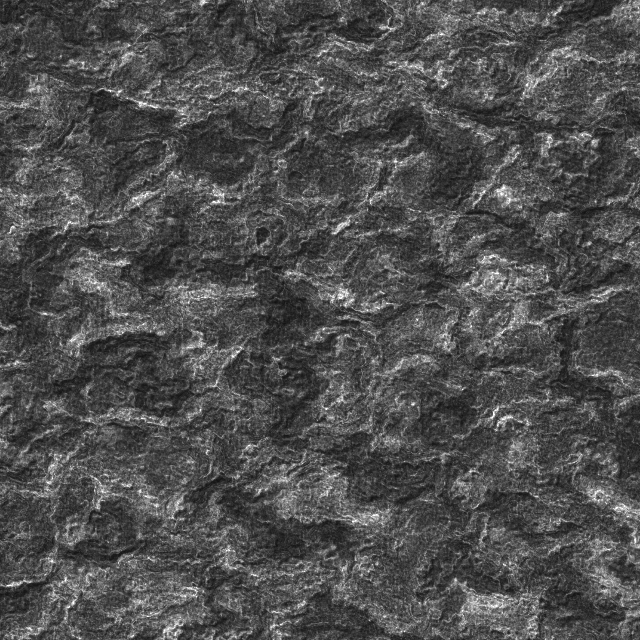
A three.js fragment shader for this texture:

```glsl
// Churning grey sea foam: ragged veins and crests around dark pools of water.
varying vec2 vUv;

#define STRETCH vec2(8.0, 11.0)
#define WARP 0.8
#define RAGGED 0.13
#define VEIN_SCALE 1.25
#define VEIN_GAIN 1.7
#define BODY_GAIN 0.44
#define CREST_GAIN 0.28
#define RELIEF_GAIN 1.9
#define GRAIN_GAIN 0.62
#define GRAIN_SCALE 240.0
#define LIGHT_STEP vec2(-0.0028, 0.0042)
#define WATER_TONE 0.163

float hash(vec2 p) {
  return fract(sin(dot(p, vec2(127.1, 311.7))) * 43758.5453);
}

// Dot product of a random unit gradient with the offset from its cell corner
float slope(vec2 corner, vec2 offset) {
  float angle = 6.2832 * hash(corner);
  return dot(vec2(cos(angle), sin(angle)), offset);
}

// Gradient noise, about -0.7 to 0.7
float noise(vec2 p) {
  vec2 i = floor(p);
  vec2 f = p - i;
  vec2 u = f * f * f * (f * (f * 6.0 - 15.0) + 10.0);
  vec2 e = vec2(1.0, 0.0);
  float low = mix(slope(i, f), slope(i + e, f - e), u.x);
  float high = mix(slope(i + e.yx, f - e.yx), slope(i + 1.0, f - 1.0), u.x);
  return mix(low, high, u.y);
}

float fbm(vec2 p, float gain) {
  float sum = 0.0;
  float amp = 1.0;
  for (int i = 0; i < 5; i++) {
    sum += amp * noise(p);
    p = p * 2.03 + vec2(17.3, 5.9);
    amp *= gain;
  }
  return sum;
}

// Sharp bright line along the zero level of the noise
float ridge(vec2 p) {
  return pow(max(1.0 - 1.4 * abs(noise(p)), 0.0), 4.0);
}

// Layered ridges, normalised to 0..1
float ridges(vec2 p) {
  float sum = 0.0;
  float total = 0.0;
  float amp = 1.0;
  for (int i = 0; i < 5; i++) {
    sum += amp * ridge(p);
    total += amp;
    p = p * 1.93 + vec2(4.7, 11.3);
    amp *= 0.7;
  }
  return sum / total;
}

// Stretched coordinates, torn by turbulence and frayed by fine jitter
vec2 flow(vec2 uv) {
  vec2 p = uv * STRETCH;
  vec2 turbulence = vec2(fbm(p + 3.17, 0.42), fbm(p + vec2(29.4, 13.8), 0.42));
  vec2 fray = vec2(noise(uv * 95.0), noise(uv * 95.0 + 51.7));
  return p + WARP * turbulence + RAGGED * fray;
}

// x: broad foam body, y: fine veins, z: height for the lighting
vec3 surface(vec2 p) {
  float body = fbm(p, 0.54);
  float veins = ridges(p * VEIN_SCALE + 7.3);
  return vec3(body, veins, 0.5 * body + 0.6 * veins);
}

void main() {
  vec2 p = flow(vUv);
  vec3 water = surface(p);
  float towardLight = surface(flow(vUv + LIGHT_STEP)).z;
  float relief = clamp(water.z - towardLight, -0.28, 0.22);
  float foam = smoothstep(-0.3, 0.3, water.x);

  // Broken rims of the pools and scattered smooth tendrils
  float breaks = smoothstep(-0.3, 0.3, noise(vUv * 24.0 + 3.9));
  float crest = exp(-14.0 * abs(water.x + 0.06)) * (0.3 + 1.4 * breaks);
  float patches = smoothstep(0.1, 0.4, noise(vUv * 9.0 + 41.6));
  float tendril = pow(ridge(p * 0.9 + 23.1), 3.0) * patches;

  // Spray grain, fainter on the tendrils, with sparse bright droplets
  float grain = noise(vUv * GRAIN_SCALE) + 0.8 * noise(vUv * GRAIN_SCALE * 1.8 + 8.4);
  grain *= mix(0.75, 1.05, foam) * (1.0 - 0.6 * tendril);
  float droplets = smoothstep(0.28, 0.5, noise(vUv * 180.0 + 15.2));

  // Sum the light in log space, so the dark pools keep soft contrast
  float light = BODY_GAIN * water.x
    + VEIN_GAIN * water.y * mix(0.7, 1.0, foam) * (0.8 + 0.4 * breaks)
    + CREST_GAIN * crest
    + 0.75 * tendril
    + RELIEF_GAIN * relief
    + GRAIN_GAIN * grain
    + 0.4 * droplets;
  float tone = WATER_TONE * exp(light);

  // Soft shoulder keeps the foam grey rather than white
  gl_FragColor = vec4(vec3(tone / (1.0 + 0.4 * tone)), 1.0);
}
```
